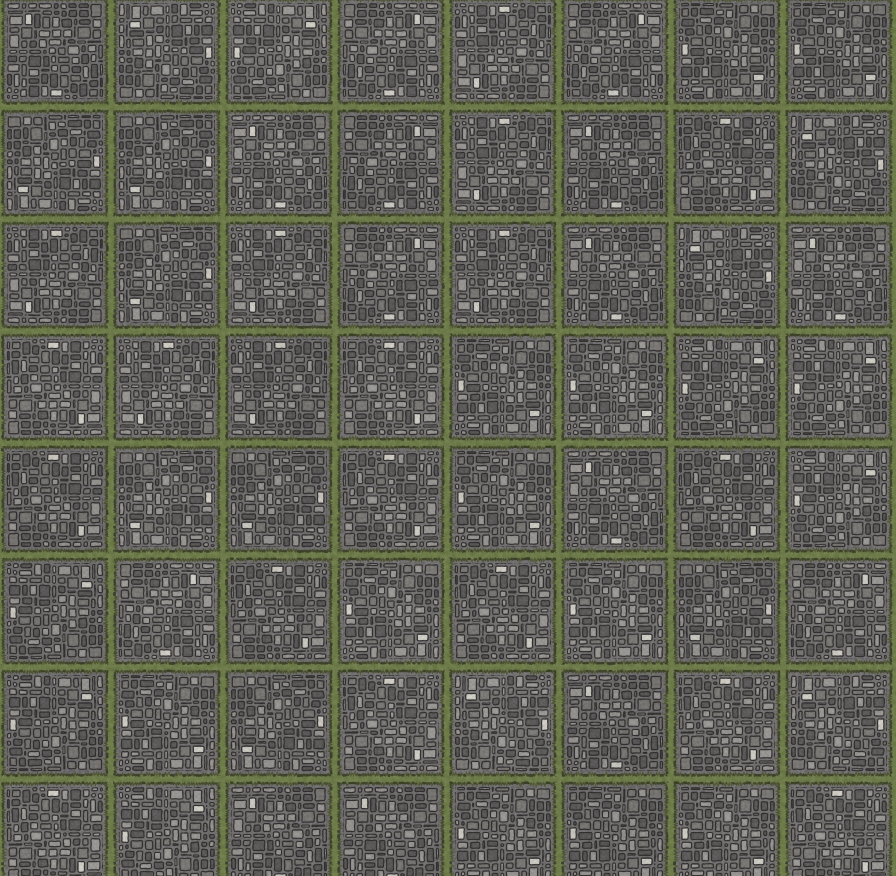
This pattern is drawn by a Shadertoy shader. Its source:

```glsl
// Square cobbled slabs, eight across, parted by strips of grass with ragged dark blades.
// Each slab turns or mirrors one seamless packing of random rectangles, drawn as
// outlined rounded stones; gradient noise roughens the stones, grout and grass.

float hash(vec2 p) {
    vec3 v = fract(p.xyx * vec3(0.1031, 0.1030, 0.0973));
    v += dot(v, v.yzx + 33.33);
    return fract((v.x + v.y) * v.z);
}

vec2 gradient(vec2 cell) {
    float angle = 6.2832 * hash(cell);
    return vec2(cos(angle), sin(angle));
}

float gradientNoise(vec2 p) {
    vec2 i = floor(p), f = p - i, e = vec2(1, 0);
    vec2 u = f * f * f * (f * (f * 6.0 - 15.0) + 10.0);
    return mix(mix(dot(gradient(i), f), dot(gradient(i + e), f - e), u.x),
               mix(dot(gradient(i + e.yx), f - e.yx), dot(gradient(i + 1.0), f - 1.0), u.x), u.y);
}

// Position of the joint that crosses a grid square
float joint(vec2 cell) {
    return mix(0.12, 0.88, hash(cell + 17.0));
}

// Joints run level in even squares and upright in odd ones, each ending at the next.
// Returns the low corner (xy) and high corner (zw) of the rectangle around q.
vec4 stoneBounds(vec2 q) {
    vec2 i = floor(q), f = q - i;
    vec2 normal = mod(i.x + i.y, 2.0) > 0.5 ? vec2(1, 0) : vec2(0, 1);
    vec2 tangent = normal.yx;
    float side = dot(f, normal) > joint(i) ? 1.0 : -1.0;
    vec2 a = normal * side;
    float turn = dot(f, tangent) > joint(i + a) ? 1.0 : -1.0;
    vec2 b = tangent * turn;
    vec2 near = i + normal * joint(i) + tangent * joint(i + a);
    vec2 far = i + normal * (side + joint(i + a + b)) + tangent * (turn + joint(i + b));
    return vec4(min(near, far), max(near, far));
}

float roundedBox(vec2 p, vec2 halfSize, float radius) {
    vec2 k = abs(p) - halfSize + radius;
    return length(max(k, 0.0)) + min(max(k.x, k.y), 0.0) - radius;
}

vec3 stoneColor(float pick) {
    vec3 color = vec3(0.33, 0.32, 0.32);
    if (pick > 0.34) color = vec3(0.44, 0.43, 0.42);
    if (pick > 0.58) color = vec3(0.56, 0.55, 0.54);
    if (pick > 0.95) color = vec3(0.76, 0.75, 0.72);
    return color;
}

// Stones of one slab, on a grid of ten by ten units
vec3 cobbles(vec2 q, float aa) {
    vec4 box = stoneBounds(q);
    box = vec4(max(box.xy, 0.1), min(box.zw, 9.9));
    vec2 center = 0.5 * (box.xy + box.zw);
    vec2 halfSize = 0.5 * (box.zw - box.xy) - 0.09;
    float radius = min(0.2, min(halfSize.x, halfSize.y));
    float d = roundedBox(q - center, halfSize, radius) + 0.06 * gradientNoise(q * 2.3);

    vec3 grout = vec3(0.44, 0.43, 0.43) + 0.08 * gradientNoise(q * 3.1);
    vec3 stone = stoneColor(hash(floor(center * 37.0)));
    stone += 0.07 * gradientNoise(q * 4.0 + 9.0) + 0.03 * smoothstep(0.0, -0.4, d);
    vec3 color = mix(grout, vec3(0.19, 0.18, 0.18), smoothstep(aa, -aa, d));
    return mix(color, stone, smoothstep(aa, -aa, d + 0.12));
}

vec3 slabAndGrass(vec2 p, float aa) {
    vec2 tile = floor(p), f = fract(p) - 0.5;

    // One of eight orientations per slab
    vec2 r = hash(tile + 3.7) < 0.5 ? f : f.yx;
    r.x *= hash(tile + 11.3) < 0.5 ? 1.0 : -1.0;
    r.y *= hash(tile + 23.9) < 0.5 ? 1.0 : -1.0;
    vec3 color = cobbles(r / 0.089 + 5.0, aa / 0.089);
    color *= 0.97 + 0.06 * hash(tile + 5.1);

    // Pointed blades along the border
    float inset = 0.5 - max(abs(f.x), abs(f.y));
    float along = abs(f.x) > abs(f.y) ? p.y : p.x + 40.0;
    float s = along * 42.0 + 0.7 * gradientNoise(p * 20.0);
    float blade = hash(vec2(floor(s), dot(sign(f), vec2(3, 7)) + 20.0));
    float tip = blade * (1.0 - abs(2.0 * fract(s) - 1.0));
    float fringe = 0.044 + 0.032 * tip;
    float lawn = 0.022 + 0.022 * tip + 0.008 * gradientNoise(p * 31.0);

    vec3 shade = mix(vec3(0.22, 0.24, 0.15), vec3(0.33, 0.36, 0.22), blade);
    vec3 grass = vec3(0.43, 0.48, 0.29) + 0.06 * gradientNoise(p * 24.0);
    color = mix(color, shade, smoothstep(aa, -aa, inset - fringe));
    return mix(color, grass, smoothstep(aa, -aa, inset - lawn));
}

void mainImage(out vec4 fragColor, in vec2 fragCoord) {
    float pixel = 8.0 / iResolution.x;
    vec3 color = vec3(0);
    // Four samples per pixel keep the fine blades and outlines smooth
    for (int k = 0; k < 4; k++) {
        vec2 offset = vec2(k % 2, k / 2) * 0.5 - 0.25;
        vec2 p = (fragCoord + offset) * pixel + vec2(0.01, 0.135);
        color += 0.25 * slabAndGrass(p, 0.35 * pixel);
    }
    fragColor = vec4(color, 1.0);
}
```
